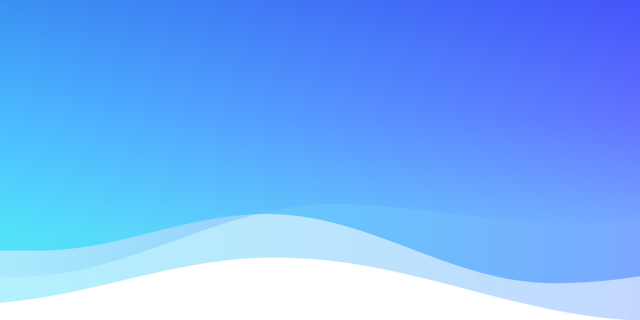
This background is drawn by a WebGL 1 fragment shader. Its source:

```glsl
precision highp float;
// Blue sky gradient above three overlapping soft waves.
// Each wave is a chain of cosine eases between its troughs and crests;
// a pale veil and a cyan swell overlap behind a white foreground.

uniform vec2 u_resolution;

const float PI = 3.14159265;

// Sky colours at three heights, left and right
const vec3 SKY_TOP_LEFT = vec3(0.23, 0.57, 0.95);
const vec3 SKY_TOP_RIGHT = vec3(0.27, 0.33, 0.98);
const vec3 SKY_MID_LEFT = vec3(0.29, 0.73, 1.00);
const vec3 SKY_MID_RIGHT = vec3(0.38, 0.45, 1.00);
const vec3 SKY_LOW_LEFT = vec3(0.32, 0.89, 0.98);
const vec3 SKY_LOW_RIGHT = vec3(0.47, 0.67, 1.00);
const float SKY_MID_Y = 0.635;
const float SKY_LOW_Y = 0.27;

// Wave colours, left and right
const vec3 SWELL_LEFT = vec3(0.33, 0.88, 0.98);
const vec3 SWELL_RIGHT = vec3(0.48, 0.66, 1.00);
const vec3 VEIL_LEFT = vec3(0.67, 0.92, 0.99);
const vec3 VEIL_RIGHT = vec3(0.44, 0.66, 1.00);
const vec3 WHITE = vec3(1.0);
const float VEIL_OPACITY = 0.55;

// Turning points of each wave: positions across, then heights
const vec4 SWELL_X = vec4(0.026, 0.521, 0.898, 1.232);
const vec4 SWELL_Y = vec4(0.135, 0.362, 0.300, 0.362);
const vec4 VEIL_X = vec4(0.059, 0.417, 0.866, 1.517);
const vec4 VEIL_Y = vec4(0.217, 0.331, 0.115, 0.331);
const vec4 FRONT_X = vec4(-0.052, 0.430, 1.029, 2.0);
const vec4 FRONT_Y = vec4(0.050, 0.195, -0.003, 0.195);

// Sum of cosine steps through the four turning points
float waveHeight(float x, vec4 turnX, vec4 turnY) {
  vec3 t = clamp((x - turnX.xyz) / (turnX.yzw - turnX.xyz), 0.0, 1.0);
  vec3 ease = 0.5 - 0.5 * cos(PI * t);
  return turnY.x + dot(turnY.yzw - turnY.xyz, ease);
}

// Smooth coverage below a wave
float below(vec2 p, vec4 turnX, vec4 turnY) {
  float edge = 0.75 / u_resolution.y;
  return smoothstep(-edge, edge, waveHeight(p.x, turnX, turnY) - p.y);
}

vec3 skyColor(vec2 p) {
  vec3 top = mix(SKY_TOP_LEFT, SKY_TOP_RIGHT, p.x);
  vec3 mid = mix(SKY_MID_LEFT, SKY_MID_RIGHT, p.x);
  vec3 low = mix(SKY_LOW_LEFT, SKY_LOW_RIGHT, p.x);
  float lower = clamp((p.y - SKY_LOW_Y) / (SKY_MID_Y - SKY_LOW_Y), 0.0, 1.0);
  float upper = clamp((p.y - SKY_MID_Y) / (1.0 - SKY_MID_Y), 0.0, 1.0);
  return mix(mix(low, mid, lower), top, upper);
}

void main() {
  vec2 p = gl_FragCoord.xy / u_resolution;

  float swell = below(p, SWELL_X, SWELL_Y);
  float veil = below(p, VEIL_X, VEIL_Y);
  float front = below(p, FRONT_X, FRONT_Y);

  // The veil tints the sky, and whitens the swell where they overlap
  vec3 swellColor = mix(SWELL_LEFT, SWELL_RIGHT, p.x);
  swellColor = mix(swellColor, WHITE, VEIL_OPACITY * veil);

  vec3 color = mix(skyColor(p), mix(VEIL_LEFT, VEIL_RIGHT, p.x), veil);
  color = mix(color, swellColor, swell);
  color = mix(color, WHITE, front);

  gl_FragColor = vec4(color, 1.0);
}
```
